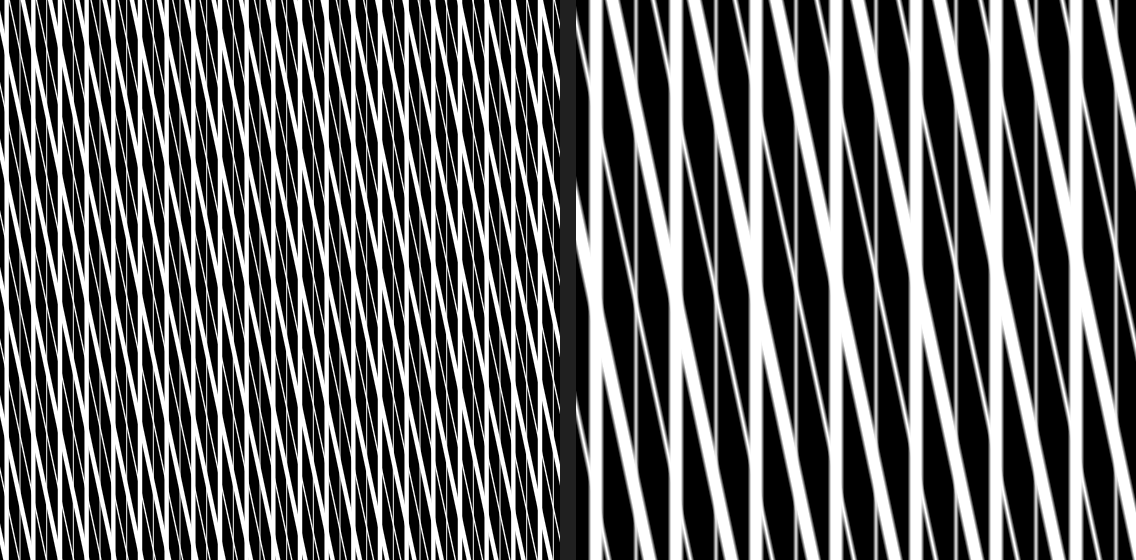
Left: the whole. Right: its middle third, enlarged.
Write a three.js fragment shader that draws this pattern.

```glsl
// Two overlaid gratings of white lines on black, 21 periods across the canvas:
// one upright, one turned by 12 degrees about the centre. Each period holds a
// thick and a thin line, and their crossings leave slim black lozenges.

varying vec2 vUv;

const float PERIODS = 21.0;

// Coverage of a line repeated once per unit of u, centred on the given phase.
// The line is box filtered, so that hairlines turn grey instead of breaking up.
float line(float u, float phase, float width) {
  float d = abs(fract(u - phase + 0.5) - 0.5);
  float soft = 0.5 * PERIODS / 512.0;
  float overlap = min(d + soft, 0.5 * width) - max(d - soft, -0.5 * width);
  return clamp(overlap / (2.0 * soft), 0.0, 1.0);
}

// A thick and a thin line, half a period apart, across the given direction.
float grating(vec2 p, float angle, float thick, float thin) {
  float u = PERIODS * dot(p, vec2(cos(angle), sin(angle)));
  return max(line(u, -0.25, thick), line(u, 0.25, thin));
}

void main() {
  vec2 p = vUv - 0.5;
  float upright = grating(p, 0.0, 0.165, 0.036);
  float slanted = grating(p, radians(12.0), 0.165, 0.05);

  // White ink of both layers over black
  float ink = 1.0 - (1.0 - upright) * (1.0 - slanted);
  gl_FragColor = vec4(vec3(ink), 1.0);
}
```
